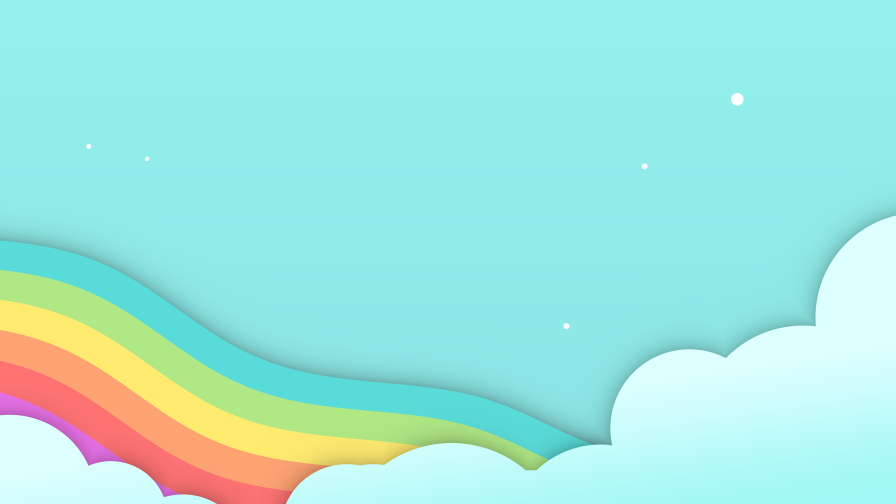
Write a WebGL 2 fragment shader that draws this background.

```glsl
#version 300 es
precision highp float;
// Pastel sky with a rolling rainbow and paper-cut clouds.
// The rainbow repeats one sheared wave; the clouds are a union of circles.
// Lengths are measured in canvas heights, origin at the lower left.

uniform vec2 u_resolution;
out vec4 outColor;

// Height of the rainbow's upper edge: two smooth descents.
float wave(float x) {
    return 0.238 + 0.147 * (1.0 + tanh(4.83 * (0.355 - x)))
                 + 0.080 * (tanh(6.0 * (1.085 - x)) - 1.0);
}

// Approximate signed distance to the wave, positive above it.
float waveDistance(vec2 p) {
    float slope = (wave(p.x + 0.005) - wave(p.x - 0.005)) / 0.01;
    return (p.y - wave(p.x)) / sqrt(1.0 + slope * slope);
}

// Signed distance to both cloud banks.
float cloudDistance(vec2 p) {
    // Each puff holds a centre and a radius.
    const vec3 puffs[10] = vec3[10](
        vec3(0.019, 0.005, 0.172), vec3(0.220, -0.028, 0.113),
        vec3(0.363, -0.111, 0.130), vec3(0.688, -0.053, 0.132),
        vec3(0.741, -0.053, 0.132), vec3(0.896, -0.106, 0.227),
        vec3(1.192, -0.067, 0.185), vec3(1.368, 0.150, 0.157),
        vec3(1.593, 0.141, 0.213), vec3(1.826, 0.370, 0.208));

    // A flat base closes the gaps under the right bank.
    float d = max(1.04 - p.x, p.y - 0.067);
    for (int i = 0; i < 10; i++) {
        d = min(d, length(p - puffs[i].xy) - puffs[i].z);
    }
    return d;
}

// Antialiased coverage of a signed distance.
float coverage(float d) {
    return clamp(0.5 - d * u_resolution.y, 0.0, 1.0);
}

// Soft shadow that fades away from an edge.
float shadow(float d) {
    return exp(-max(d, 0.0) / 0.019);
}

void main() {
    vec2 p = gl_FragCoord.xy / u_resolution.y;

    // Sky
    vec3 color = mix(vec3(0.54, 0.89, 0.89), vec3(0.58, 0.945, 0.93), p.y);

    // Small round stars
    const vec3 stars[5] = vec3[5](
        vec3(1.463, 0.803, 0.0123), vec3(1.279, 0.670, 0.006),
        vec3(1.124, 0.353, 0.006), vec3(0.176, 0.7095, 0.005),
        vec3(0.292, 0.685, 0.0045));
    for (int i = 0; i < 5; i++) {
        float d = length(p - stars[i].xy) - stars[i].z;
        float opacity = stars[i].z > 0.01 ? 1.0 : 0.88;
        color = mix(color, vec3(1.0), opacity * coverage(d));
    }

    // Rainbow: every band lies over the one above it
    const vec3 bands[6] = vec3[6](
        vec3(0.35, 0.86, 0.85), vec3(0.69, 0.91, 0.52),
        vec3(1.00, 0.92, 0.44), vec3(1.00, 0.64, 0.45),
        vec3(1.00, 0.45, 0.45), vec3(0.92, 0.45, 0.92));
    color *= 1.0 - 0.24 * shadow(waveDistance(p));
    for (int i = 0; i < 6; i++) {
        float d = waveDistance(p + float(i) * vec2(0.0278, 0.0556));
        color = mix(color, bands[i], coverage(d));
    }

    // Clouds, deepening towards the lower right
    float cloud = cloudDistance(p);
    color *= 1.0 - 0.20 * shadow(cloud);
    float depth = smoothstep(-0.097, 0.273, 0.15 * p.x - p.y);
    vec3 cloudColor = mix(vec3(0.87, 1.0, 1.0), vec3(0.62, 0.97, 0.96), depth);
    color = mix(color, cloudColor, coverage(cloud));

    outColor = vec4(color, 1.0);
}
```
